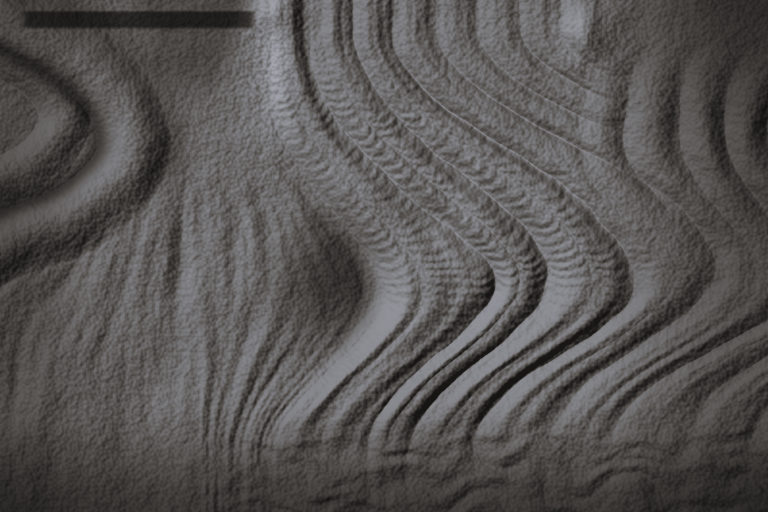
Reproduce this texture procedurally as a Shadertoy shader.

```glsl
// Raked grey plaster: flowing tubes swing around a bend beside a coiled fold.
// A height field of warped ridges, fans, ribs and gradient noise is lit from
// the upper left, then toned by broad shadows. Lengths are canvas heights.
#define RIDGE_HEIGHT 0.023
#define RIDGES 3.0
#define RIB_HEIGHT 0.001
#define RIB_FREQ 58.0
#define GRAIN 0.0016
#define LIGHT vec3(-0.62, -0.42, 0.75)
#define EXPOSURE 0.49
#define WARM vec3(1.05, 1.0, 0.95)
#define COOL vec3(0.99, 1.0, 1.045)

float rise(float a, float b, float x) { return smoothstep(a, b, x); }
float fall(float a, float b, float x) { return 1.0 - smoothstep(a, b, x); }

vec2 gradientAt(vec2 cell) {
    vec3 a = fract(cell.xyx * vec3(0.1031, 0.103, 0.0973));
    a += dot(a, a.yzx + 33.33);
    float angle = 6.2832 * fract((a.x + a.y) * a.z);
    return vec2(cos(angle), sin(angle));
}

float noise(vec2 p) {
    vec2 i = floor(p), f = fract(p), e = vec2(1, 0);
    vec2 w = f * f * f * (f * (f * 6.0 - 15.0) + 10.0);
    float top = mix(dot(gradientAt(i), f), dot(gradientAt(i + e), f - e), w.x);
    float low = mix(dot(gradientAt(i + e.yx), f - e.yx),
                    dot(gradientAt(i + 1.0), f - 1.0), w.x);
    return mix(top, low, w.y);
}

float blob(vec2 p, float x, float y, float w, float h) {
    vec2 d = (p - vec2(x, y)) / vec2(w, h);
    return exp(-dot(d, d));
}

// Left border of the flow (x) and the span of its ridge group (y).
vec2 flowAt(float y) {
    float bend = pow(rise(0.17, 0.57, y), 1.25) * fall(0.57, 0.88, y);
    float span = 0.244 + 0.264 * rise(0.06, 0.42, y) - 0.107 * rise(0.49, 0.78, y);
    return vec2(0.527 + 0.211 * bend, span);
}

// Signed distance to a sideways parabola with unequal arms.
float coil(vec2 p, vec2 apex, float upper, float lower) {
    float dy = p.y - apex.y, k = dy < 0.0 ? upper : lower;
    return (p.x - apex.x + k * dy * dy) / sqrt(1.0 + 4.0 * k * k * dy * dy)
        + 0.012 * noise(p * 9.0);
}
float outerCoil(vec2 p) { return coil(p, vec2(0.262, 0.28), 4.2, 6.6); }

// Rounded cross section, level at both borders.
float tube(float t) { return pow(max(0.0, 1.0 - t * t), 1.5); }

float lobeZone(vec2 p) { return rise(1.08, 1.26, p.x) * fall(0.28, 0.48, p.y); }

// Main tubes, each split by a shallow groove and crossed by ribs.
float flowHeight(vec2 p, float u, vec2 flow) {
    float phase = RIDGES * u - 0.4 * exp(-pow((u - 0.45) / 0.15, 2.0)) * rise(0.35, 0.55, p.y);
    phase += 0.2 * noise(vec2(u * 3.0, p.y * 4.0)) + 0.05 * noise(p * 17.0);
    float side = 2.0 * fract(phase) - 1.0, strand = 2.0 * fract(2.0 * phase) - 1.0;
    float lower = rise(0.55, 0.7, p.y);
    float fade = (1.0 - 0.85 * rise(0.76, 0.92, p.y)) * (1.0 - 0.9 * lobeZone(p));
    fade *= 1.0 - 0.45 * rise(0.9, 1.4, u);
    float h = RIDGE_HEIGHT * tube(side) * (0.65 + 0.35 * rise(0.1, 0.5, p.y) - 0.25 * lower);
    h += 0.006 * tube(strand) * rise(0.1, 0.45, p.y);
    h += (0.006 + 0.004 * lower) * noise(vec2(u * 13.0, p.y * 3.0));
    vec2 turn = (flowAt(p.y + 0.01) - flowAt(p.y - 0.01)) / 0.02;
    float slope = clamp(turn.x + turn.y * u, -0.7, 0.7);
    float s = p.y + 0.12 * strand * flow.y / RIDGES * slope;
    s += 0.011 * strand * strand + 0.008 * noise(p * 19.0);
    float ribs = rise(0.08, 0.25, p.y) * fall(0.55, 0.72, p.y) * fall(0.7, 1.4, u);
    ribs *= (1.0 - pow(abs(strand), 3.0)) * (0.85 + 0.9 * noise(p * 13.0));
    return fade * (h + RIB_HEIGHT * ribs * sin(6.2832 * RIB_FREQ * s));
}

// Fan of streaks, coiled fold and the slope sinking to the flow.
float leftHeight(vec2 p, float gap) {
    float x = p.x - 0.39;
    float reach = x < 0.0 ? 0.15 + 0.24 * rise(0.25, 0.75, p.y) : max(gap + x, 0.1);
    float v = x / reach + 0.06 * noise(p * 6.0), outer = outerCoil(p);
    float h = 0.016 * noise(vec2(v * 4.0, p.y * 2.0)) + 0.006 * noise(vec2(v * 11.0, p.y * 6.0));
    h *= rise(0.02, 0.11, outer) * rise(0.28, 0.5, p.y) * (1.0 - 0.6 * rise(0.75, 0.95, p.y));
    float inner = coil(p, vec2(0.128, 0.225), 9.0, 8.2);
    h += 0.034 * tube(outer / 0.068) + 0.021 * tube(inner / 0.052);
    float bend = rise(0.25, 0.5, p.y) * fall(0.6, 0.8, p.y);
    return h - 0.03 * bend * exp(-max(gap, 0.0) / 0.085);
}

float height(vec2 p) {
    vec2 flow = flowAt(p.y);
    float gap = flow.x - p.x, u = -gap / flow.y;
    float h = mix(leftHeight(p, gap), flowHeight(p, u, flow), rise(-0.06, 0.14, u));
    // Crescent lobes at the right, two knobs on the upper rim.
    float arc = (p.x - 1.22 - 2.6 * pow(p.y - 0.23, 2.0)) / 0.096 + 0.25 * noise(p * 7.0);
    h += 0.02 * lobeZone(p) * rise(0.06, 0.24, p.y) * tube(2.0 * fract(arc) - 1.0);
    h += 0.025 * blob(p, 1.15, 0.07, 0.05, 0.06) + 0.02 * blob(p, 0.535, 0.02, 0.04, 0.04);
    // Slumped ripples along the foot, then grain everywhere.
    float foot = rise(0.8, 0.9, p.y) * rise(0.3, 0.65, p.x);
    h += foot * 0.01 * noise(vec2(p.x * 12.0, p.y * 30.0 + 2.0 * noise(p * 9.0)));
    h += 0.009 * noise(p * 6.0) + 0.0025 * noise(p * 23.0);
    return h + GRAIN * (noise(p * 71.0) + 0.65 * noise(p.yx * 133.0));
}

float shadows(vec2 p) {
    float tone = 1.0 + 0.18 * blob(p, 0.85, 0.42, 0.5, 0.4);
    tone *= (1.0 - 0.5 * rise(0.78, 1.02, p.y)) * (1.0 - 0.32 * rise(1.1, 1.5, p.x));
    tone *= (0.7 + 0.3 * rise(0.0, 0.25, p.x)) * (1.0 - 0.4 * blob(p, 1.5, 0.0, 0.25, 0.2));
    tone *= 1.0 + 0.3 * blob(p, 0.53, 0.1, 0.05, 0.16) + 0.2 * blob(p, 1.15, 0.05, 0.06, 0.08);
    float gap = flowAt(p.y).x - p.x, outer = outerCoil(p);
    tone *= 1.0 - 0.5 * blob(p, 0.66, 0.54, 0.1, 0.13) * rise(-0.03, 0.03, gap);
    // Crevices beside the coil.
    tone *= 1.0 - 0.5 * exp(-pow((outer + 0.065) / 0.022, 2.0));
    tone *= 1.0 - 0.25 * exp(-pow((outer - 0.07) / 0.03, 2.0)) * fall(0.3, 0.42, p.y);
    // Recessed panel and slot.
    float panel = rise(0.2, 0.3, p.x - 0.5 * p.y) * fall(0.46, 0.52, p.x + 0.4 * p.y);
    tone *= 1.0 - 0.32 * panel * fall(0.12, 0.24, p.y);
    float slot = rise(0.03, 0.06, p.x) * fall(0.485, 0.505, p.x);
    return tone * (1.0 - 0.6 * slot * rise(0.018, 0.026, p.y) * fall(0.05, 0.06, p.y));
}

void mainImage(out vec4 fragColor, in vec2 fragCoord) {
    vec2 p = vec2(fragCoord.x, iResolution.y - fragCoord.y) / iResolution.y;
    vec2 e = vec2(0.002, 0);
    float h = height(p);
    vec3 normal = normalize(vec3(h - height(p + e), h - height(p + e.yx), e.x));
    float light = 0.13 + 0.87 * max(0.0, dot(normal, normalize(LIGHT)));
    float lum = EXPOSURE * light * shadows(p) + 0.015;
    fragColor = vec4(lum * mix(WARM, COOL, rise(0.22, 0.58, lum)), 1.0);
}
```
